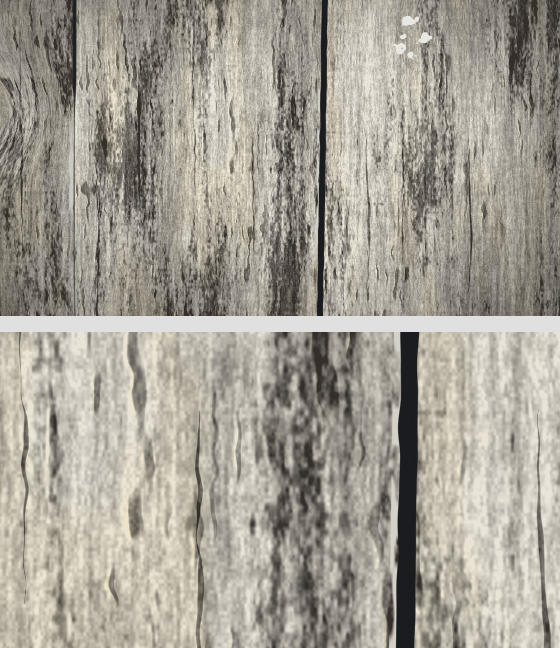
Top: the whole. Bottom: its middle third, enlarged.
Reproduce this texture procedurally as a WebGL 1 fragment shader.

```glsl
precision highp float;
// Weathered grey wooden boards with dark gaps, soot stains, cracks and paint flecks.
uniform vec2 u_resolution;

float hash(vec2 p) {
  vec3 q = fract(p.xyx * 0.1031);
  q += dot(q, q.yzx + 33.33);
  return fract((q.x + q.y) * q.z);
}

float noise(vec2 p) {
  vec2 i = floor(p), f = fract(p);
  f = f * f * (3.0 - 2.0 * f);
  return mix(mix(hash(i), hash(i + vec2(1, 0)), f.x),
             mix(hash(i + vec2(0, 1)), hash(i + vec2(1, 1)), f.x), f.y);
}

float fbm(vec2 p) {
  float sum = 0.0, amp = 0.533;
  for (int i = 0; i < 4; i++) {
    sum += amp * noise(p);
    p = p * 2.03 + 17.3;
    amp *= 0.5;
  }
  return sum;
}

// Soft elliptical spot, 1 at its centre
float blot(vec2 p, vec2 centre, vec2 size) {
  vec2 d = (p - centre) / size;
  return exp(-dot(d, d));
}

// Filled band of the given half width
float band(float d, float halfWidth, float soft) {
  return 1.0 - smoothstep(halfWidth - soft, halfWidth + soft, abs(d));
}

// Short upright splits: the low spots of stretched noise
float splits(vec2 g) {
  float n = noise(g * vec2(105.0, 15.0) + vec2(0.9 * noise(g * vec2(40.0, 50.0)), 0.0));
  float zone = smoothstep(0.40, 0.62, fbm(g * vec2(9.0, 2.5) + 40.0));
  return (1.0 - smoothstep(0.12, 0.27, n)) * zone;
}

void main() {
  vec2 uv = gl_FragCoord.xy / u_resolution;
  vec2 p = gl_FragCoord.xy / u_resolution.y;
  float aa = 0.8 / u_resolution.y;

  // Two seams divide three boards
  float seamA = p.x - 0.236 - 0.004 * (noise(vec2(p.y * 5.0, 3.0)) - 0.5);
  float seamB = p.x - 1.013 - 0.015 * p.y;
  float board = step(0.0, seamA) + step(0.0, seamB);

  // Grain space, bowed around a knot on the left edge
  vec2 g = p;
  float knot = blot(p, vec2(0.0, 0.64), vec2(0.16, 0.15)) * (1.0 - min(board, 1.0));
  g.x -= 0.10 * knot;
  g.x += 0.012 * noise(p * vec2(3.0, 2.0)) + 0.005 * noise(p * vec2(25.0, 14.0));
  g.x += board * 7.31;

  // Wood tone, fibres and faint cross saw marks
  float light = 0.69 - 0.07 * (1.0 - min(board, 1.0));
  light += 0.34 * (fbm(g * vec2(6.0, 1.5)) - 0.5);
  light += 0.15 * (noise(g * vec2(85.0, 3.5)) - 0.5);
  light += 0.17 * (noise(g * vec2(210.0, 16.0)) - 0.5);
  light += 0.15 * (noise(g * vec2(290.0, 90.0)) - 0.5);
  light += 0.13 * (noise(g * vec2(330.0, 270.0) + 5.0) - 0.5);
  light += 0.04 * (noise(p * vec2(12.0, 110.0)) - 0.5);

  // Soot stains broken up by streaks and grit
  float soil = fbm(g * vec2(9.0, 2.2) + 9.0);
  soil += 0.30 * (noise(g * vec2(65.0, 4.0)) - 0.5);
  soil += 0.26 * (noise(g * vec2(130.0, 28.0)) - 0.5);
  soil += 0.28 * (noise(g * vec2(230.0, 110.0)) - 0.5);
  soil += 0.26 * blot(p, vec2(1.33, 0.42), vec2(0.09, 0.18));
  soil += 0.17 * blot(p, vec2(0.37, 0.47), vec2(0.07, 0.20));
  soil += 0.18 * blot(p, vec2(1.09, 0.30), vec2(0.06, 0.14));
  soil += 0.16 * blot(p, vec2(0.86, 0.20), vec2(0.10, 0.16));
  soil += 0.14 * knot;
  soil -= 0.15 * blot(p, vec2(1.52, 0.50), vec2(0.13, 0.30));
  light -= 0.38 * smoothstep(0.52, 0.88, soil);

  // Splits with a lit lip beside the dark line
  float split = splits(g);
  float lip = splits(g + vec2(0.004, 0.002)) * (1.0 - split);
  light += 0.07 * lip - 0.30 * split;

  // Long tapering cracks
  float crack = 0.0;
  for (int i = 0; i < 9; i++) {
    float k = float(i);
    float x = (k + hash(vec2(k, 5.0))) * 0.198;
    float along = (p.y - hash(vec2(k, 11.0))) / (0.15 + 0.25 * hash(vec2(k, 23.0)));
    float wander = 0.015 * noise(vec2(p.y * 4.0, k * 7.0)) + 0.005 * noise(vec2(p.y * 40.0, k));
    float halfWidth = 0.0045 * (1.0 - along * along) * noise(vec2(p.y * 20.0, k * 3.0));
    crack = max(crack, band(p.x - x - wander, halfWidth, aa) * step(abs(along), 1.0));
  }
  light -= 0.36 * crack;

  // Vignette and warm grey colouring, with ochre in patches
  vec2 q = uv - 0.5;
  light = clamp(light * (1.10 - 0.82 * dot(q, q)), 0.19, 0.90);
  float ochre = smoothstep(0.45, 0.7, fbm(g * vec2(12.0, 3.0) + 70.0)) + lip;
  vec3 color = light + vec3(0.014, -0.004, -0.012 - 0.042 * light);
  color += vec3(0.010, 0.0, -0.035) * ochre * light;

  // Worn pale edges along the seams
  float ragged = noise(p * vec2(90.0, 30.0));
  float paleA = band(seamA + 0.009, 0.004 + 0.006 * ragged, 0.003)
              * smoothstep(0.30, 0.36, p.y) * (1.0 - smoothstep(0.5, 0.72, p.y));
  float paleB = band(seamB + 0.013, 0.004, aa) * smoothstep(0.25, 0.5, ragged)
              * smoothstep(0.15, 0.3, p.y) * (1.0 - smoothstep(0.7, 0.85, p.y));
  color = mix(color, vec3(0.83, 0.82, 0.79), max(paleA * 0.85, paleB));

  // Dark gaps
  float gapA = band(seamA, 0.002 + 0.003 * smoothstep(0.65, 0.75, p.y), 0.002);
  gapA *= mix(0.55, 0.95, smoothstep(0.6, 0.75, p.y));
  float gapB = band(seamB, 0.0095 + 0.003 * (ragged - 0.5), aa);
  color = mix(color, vec3(0.10, 0.11, 0.12), max(gapA, gapB));

  // Cluster of white paint flecks
  for (int i = 0; i < 6; i++) {
    float k = float(i);
    vec2 centre = vec2(1.3, 0.89) + vec2(0.10, 0.14) * (vec2(hash(vec2(k, 31.0)), hash(vec2(k, 47.0))) - 0.5);
    float d = length(p - centre) + 0.022 * (noise(p * 85.0) - 0.5);
    float radius = 0.005 + 0.014 * hash(vec2(k, 61.0));
    color = mix(color, vec3(0.91, 0.91, 0.89), band(max(d, 0.0), radius, aa));
  }

  gl_FragColor = vec4(color, 1.0);
}
```
